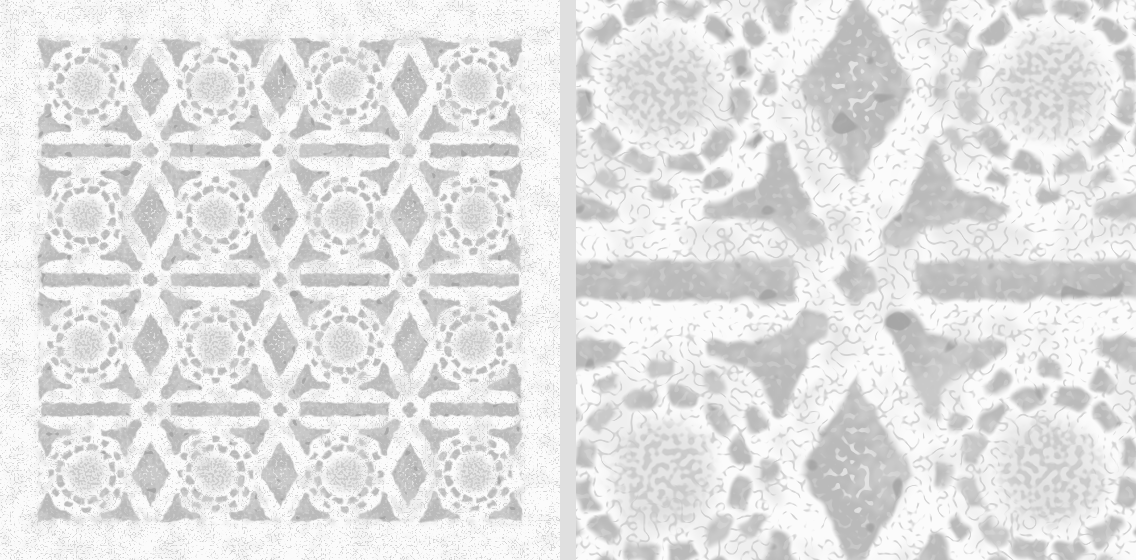
Left, the full canvas; right, a detail of the centre.
Write a Shadertoy shader that draws this pattern.

```glsl
const float REPEATS = 4.33;        // cells per canvas side, four of them in the panel
const float PANEL = 1.865;         // panel half size, in cells
const float PETALS = 12.0;
const float GRAIN = 135.0;         // crackle cells per canvas side
const float WOBBLE = 0.011;        // edge roughness, in cells
const vec3 WHITE = vec3(0.985);
const vec3 PALE = vec3(0.90);
const vec3 GREY = vec3(0.79);
const vec3 DARK = vec3(0.73);
const vec3 SPOT = vec3(0.63);

vec2 hash2(vec2 p) {
    vec3 q = fract(vec3(p.xyx) * vec3(0.1031, 0.1030, 0.0973));
    q += dot(q, q.yzx + 33.33);
    return fract((q.xx + q.yz) * q.zy);
}

float corner(vec2 cell, vec2 f, vec2 o) {
    float a = 6.28318 * hash2(cell + o + 200.0).x;
    return dot(vec2(cos(a), sin(a)), f - o);
}

float gradientNoise(vec2 p) {
    vec2 i = floor(p), f = p - i;
    vec2 u = f * f * f * (f * (f * 6.0 - 15.0) + 10.0);
    return mix(mix(corner(i, f, vec2(0, 0)), corner(i, f, vec2(1, 0)), u.x),
               mix(corner(i, f, vec2(0, 1)), corner(i, f, vec2(1, 1)), u.x), u.y);
}

float box(vec2 p, vec2 halfSize) {
    vec2 d = abs(p) - halfSize;
    return length(max(d, 0.0)) + min(max(d.x, d.y), 0.0);
}

float rhombus(vec2 p, vec2 r) {
    return (p.x / r.x + p.y / r.y - 1.0) * r.x * r.y / length(r);
}

float taper(vec2 p, vec2 a, vec2 b, float ra, float rb) {
    vec2 ab = b - a;
    float t = clamp(dot(p - a, ab) / dot(ab, ab), 0.0, 1.0);
    return length(p - a - ab * t) - mix(ra, rb, t);
}

float smoothMin(float a, float b, float k) {
    float h = max(k - abs(a - b), 0.0) / k;
    return min(a, b) - h * h * k * 0.25;
}

// Radial offset and arc length from the nearest of the ring's elements
vec2 ringCoord(vec2 p, float radius, float phase) {
    float sector = 6.28318 / PETALS;
    float a = mod(atan(p.y, p.x) + phase * sector, sector) - 0.5 * sector;
    return vec2(length(p) - radius, radius * a);
}

void mainImage(out vec4 fragColor, in vec2 fragCoord) {
    vec2 uv = (fragCoord - 0.5 * iResolution.xy) / iResolution.y;
    float soft = max(1.2 * REPEATS / iResolution.y, 0.010);

    // Noise layers
    float fine = gradientNoise(uv * GRAIN);
    float finer = gradientNoise(uv * GRAIN * 1.7 + 31.0);
    float patches = gradientNoise(uv * 24.0 + 7.0);
    float blotch = gradientNoise(uv * 60.0 + 53.0);

    // Roughened cell coordinates
    vec2 warp = vec2(gradientNoise(uv * 85.0 + 11.0), gradientNoise(uv * 85.0 + 71.0));
    warp += 0.8 * vec2(patches, gradientNoise(uv * 24.0 + 91.0));
    vec2 grid = uv * REPEATS + WOBBLE * 1.6 * warp;
    vec2 m = fract(grid) - 0.5;      // from the medallion centre
    vec2 k = 0.5 - abs(m);           // from the cell corner
    float panel = box(grid, vec2(PANEL));

    // Lattice: diamonds, bars and four-lobed studs
    float diamond = rhombus(vec2(k.x, abs(m.y)), vec2(0.145, 0.250));
    float bar = box(vec2(m.x, k.y), vec2(0.343, 0.051));
    float stud = min(length(k - vec2(0.028, 0.0)), length(k - vec2(0.0, 0.028))) - 0.029;

    // Forked corner pieces
    vec2 hub = vec2(0.195, 0.205);
    float fork = smoothMin(taper(k, hub, vec2(0.2, 0.335), 0.050, 0.022),
                           taper(k, hub, vec2(0.365, 0.175), 0.050, 0.022), 0.06);
    fork = smoothMin(fork, taper(k, vec2(0.115, 0.12), hub, 0.042, 0.046), 0.03);

    // Medallion rings
    float petals = box(ringCoord(m, 0.207, 0.0), vec2(0.010, 0.027)) - 0.013;
    float beads = box(ringCoord(m, 0.275, 0.5), vec2(0.007, 0.017)) - 0.013;
    float rings = min(petals, beads) + 0.015 * blotch;

    float shape = min(min(min(diamond, bar), min(stud, fork)), rings);
    float inlay = 1.0 - smoothstep(-soft, soft, max(shape, panel));
    float inside = 1.0 - smoothstep(-0.02, 0.03, panel);

    // Pale ground with broken crackle and faint relief bands
    float vein = 1.0 - smoothstep(0.02, 0.13, abs(fine));
    vein *= smoothstep(-0.25, 0.2, finer + 0.5 * patches);
    float band = exp(-pow((diamond - 0.085) / 0.022, 2.0));
    band += 0.6 * exp(-pow((abs(bar) - 0.075) / 0.02, 2.0));
    float shade = smoothstep(-0.1, 0.5, patches + 0.6 * blotch) * mix(0.30, 0.55, inside);
    shade += 0.45 * inside * band * smoothstep(-0.3, 0.3, blotch + patches);
    shade += 0.5 * exp(-pow(panel / 0.035, 2.0)) * smoothstep(-0.3, 0.3, blotch);
    vec3 color = mix(WHITE, PALE, clamp(shade, 0.0, 1.0));
    color = mix(color, GREY, 0.8 * vein);

    // Stippled medallion core
    float core = inside * (1.0 - smoothstep(0.08, 0.175, length(m) + 0.03 * blotch));
    color = mix(color, GREY, core * (0.45 + 0.5 * smoothstep(-0.15, 0.25, finer)));

    // Inlay tone, pale flecks and dark pits
    vec3 stone = mix(DARK, GREY, smoothstep(-0.25, 0.4, patches + 0.6 * fine));
    float heart = 1.0 - smoothstep(-0.085, -0.02, diamond);
    stone = mix(stone, PALE, smoothstep(0.12, 0.35, finer) * (0.3 + 0.6 * heart));
    stone = mix(stone, SPOT, 0.8 * smoothstep(0.36, 0.46, blotch));
    color = mix(color, stone, inlay);

    fragColor = vec4(color, 1.0);
}
```
